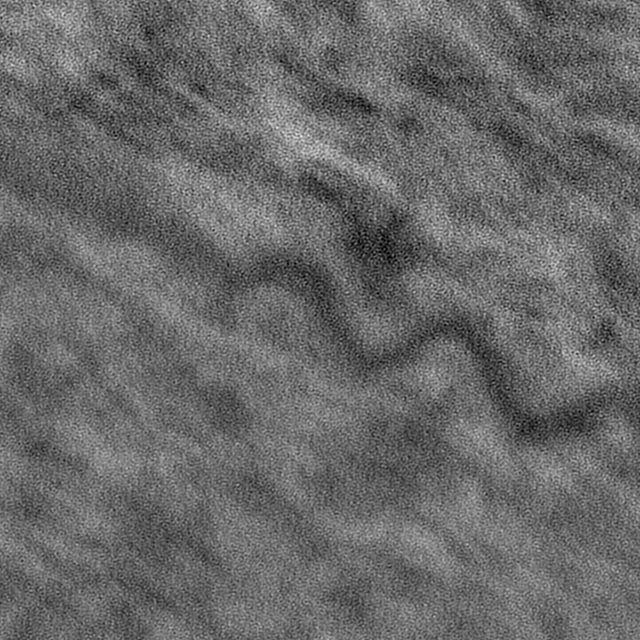
A WebGL 2 fragment shader for this texture:

```glsl
#version 300 es
precision highp float;
// Grey rugged terrain seen from above: slanted streaks, a dark winding channel and fine grain.

#define BASE_TONE 0.424
#define STREAK_CONTRAST 0.165
#define BLOTCH_CONTRAST 0.10
#define RIB_CONTRAST 0.075
#define PIT_DEPTH 0.13
#define CHANNEL_DEPTH 0.17
#define CHANNEL_WIDTH 0.024
#define MEANDER_HEIGHT 0.052
#define MEANDER_LENGTH 0.26
#define GRAIN_CONTRAST 0.072
#define GRAIN_COARSE 30.0
#define GRAIN_FINE 205.0

uniform vec2 u_resolution;
out vec4 fragColor;

const float TAU = 6.2831853;
const int GRAIN_WAVES = 72;

float hash(vec2 p) {
    vec3 q = fract(vec3(p.xyx) * 0.1031);
    q += dot(q, q.yzx + 33.33);
    return fract((q.x + q.y) * q.z);
}

float cornerSlope(vec2 cell, vec2 offset) {
    float angle = TAU * hash(cell);
    return dot(vec2(cos(angle), sin(angle)), offset);
}

float gradientNoise(vec2 p) {
    vec2 i = floor(p), f = p - i;
    vec2 w = f * f * f * (f * (f * 6.0 - 15.0) + 10.0);
    vec2 e = vec2(1.0, 0.0);
    float low = mix(cornerSlope(i, f), cornerSlope(i + e, f - e), w.x);
    float high = mix(cornerSlope(i + e.yx, f - e.yx), cornerSlope(i + e.xx, f - e.xx), w.x);
    return mix(low, high, w.y);
}

float layeredNoise(vec2 p) {
    float sum = 0.0, weight = 1.0;
    for (int k = 0; k < 5; k++) {
        sum += weight * gradientNoise(p);
        p = mat2(1.96, 0.3, -0.3, 1.96) * p + 17.3;
        weight *= 0.68;
    }
    return sum;
}

// Signed distance to a slanted line that starts to meander further right
float windingDistance(vec2 p, float lift, float meander) {
    float k = TAU / MEANDER_LENGTH;
    float amount = MEANDER_HEIGHT * meander * smoothstep(0.28, 0.52, p.x);
    float phase = k * (p.x - 0.645);
    float height = 0.74 + lift - 0.43 * p.x + amount * sin(phase);
    float slope = -0.43 + amount * k * cos(phase);
    return (p.y - height) / sqrt(1.0 + slope * slope);
}

float softBand(float dist, float width) {
    return exp(-dist * dist / (width * width));
}

// Band-limited grain from waves in many directions, unit deviation
float grain(vec2 p) {
    float sum = 0.0;
    for (int k = 0; k < GRAIN_WAVES; k++) {
        float id = float(k);
        float angle = id * 2.39996;
        float frequency = mix(GRAIN_COARSE, GRAIN_FINE, sqrt(hash(vec2(id, 3.0))));
        float along = dot(p, vec2(cos(angle), sin(angle)));
        sum += sin(TAU * (frequency * along + hash(vec2(id, 11.0))));
    }
    return sum * sqrt(2.0 / float(GRAIN_WAVES));
}

void main() {
    vec2 p = gl_FragCoord.xy / u_resolution;

    // Gentle bending of the ground
    vec2 bend = vec2(gradientNoise(p * 5.0 + 4.0), gradientNoise(p * 5.0 + 31.0));
    vec2 ripple = vec2(gradientNoise(p * 19.0), gradientNoise(p * 19.0 + 60.0));
    vec2 q = p + 0.04 * bend + 0.006 * ripple;
    float rugged = smoothstep(-0.25, 0.25, p.y + 0.43 * p.x - 0.72);

    // Main channel: broad and faint on the left, narrow and deep on the right
    float narrow = smoothstep(0.15, 0.5, p.x);
    float channel = windingDistance(p + 0.01 * bend + 0.012 * ripple, 0.0, 1.0);
    float width = CHANNEL_WIDTH * mix(2.2, 1.0, narrow) * (1.0 + 0.5 * bend.x);
    float bed = softBand(channel, width);

    // Streaks running down to the right, calmer beside the channel
    vec2 slanted = vec2(dot(q, vec2(0.8, -0.6)), dot(q, vec2(0.6, 0.8)));
    float streaks = layeredNoise(slanted * vec2(4.5, 13.0) + 7.0);
    float blotches = layeredNoise(q * 9.0 + 53.0);
    float ribs = gradientNoise(slanted * vec2(9.0, 30.0) + 25.0);
    float calm = 1.0 - 0.6 * softBand(channel, 0.06);
    float roughness = mix(0.7, 1.15, rugged) * calm;
    float tone = BASE_TONE + roughness * (STREAK_CONTRAST * streaks + RIB_CONTRAST * ribs);
    tone += BLOTCH_CONTRAST * calm * blotches;

    // Scattered dark pits, mostly on the rugged side
    float pits = smoothstep(0.22, 0.55, gradientNoise(slanted * vec2(14.0, 22.0) + 90.0));
    tone -= PIT_DEPTH * pits * mix(0.35, 1.0, rugged);

    tone -= CHANNEL_DEPTH * mix(0.48, 1.0, narrow) * bed;
    tone += 0.035 * softBand(abs(channel) - 0.06, 0.035);

    // Fainter side valley with a pale ridge above it
    float valleySpan = smoothstep(0.32, 0.5, p.x) * (1.0 - smoothstep(0.66, 0.82, p.x));
    tone -= 0.10 * valleySpan * softBand(windingDistance(q, 0.15, 0.3), 0.024);
    tone += 0.08 * valleySpan * softBand(windingDistance(q, 0.225, 0.2), 0.03);

    tone += GRAIN_CONTRAST * mix(0.82, 1.15, rugged) * grain(p);
    fragColor = vec4(vec3(clamp(tone, 0.0, 1.0)), 1.0);
}
```
